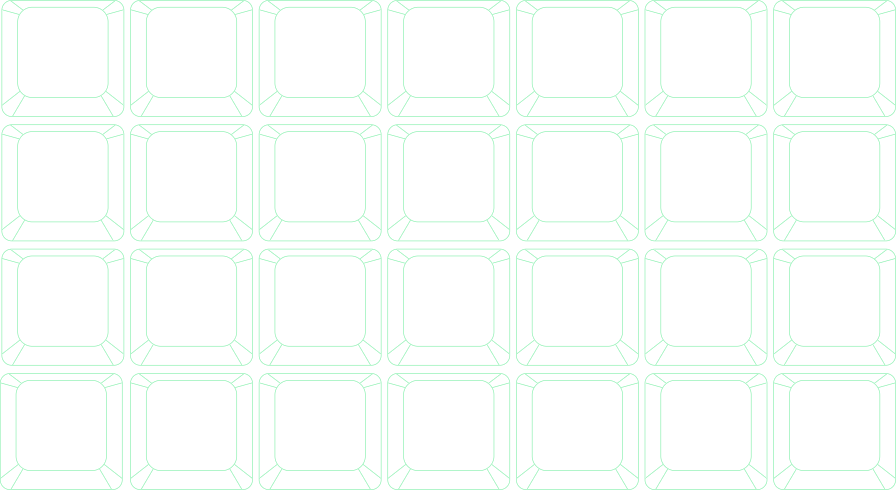
Reproduce this pattern procedurally as a Shadertoy shader.

```glsl
// A 7 by 4 grid of bevelled keycap outlines in thin mint lines on white.
// Each tile nests two rounded boxes, joined at every corner by two struts;
// one tile sits slightly to the left. Layout unit: 1/768 of the width.

float roundedBox(vec2 p, vec2 halfSize, float radius) {
    vec2 q = abs(p) - halfSize + radius;
    return length(max(q, 0.0)) + min(max(q.x, q.y), 0.0) - radius;
}

float segment(vec2 p, vec2 a, vec2 b) {
    vec2 ab = b - a;
    return length(p - a - ab * clamp(dot(p - a, ab) / dot(ab, ab), 0.0, 1.0));
}

// Distance to the nearest line of one tile, measured from its top left.
float keycap(vec2 p) {
    float outer = abs(roundedBox(p - vec2(52.3, 49.8), vec2(52.3, 49.8), 8.5));
    float inner = abs(roundedBox(p - vec2(52.3, 44.6), vec2(38.75, 38.7), 12.5));
    float d = min(outer, inner);

    // Struts, mirrored about the vertical centre line
    vec2 q = vec2(52.3 - abs(p.x - 52.3), p.y);
    d = min(d, segment(q, vec2(0.0, 8.0), vec2(15.2, 12.2)));
    d = min(d, segment(q, vec2(7.2, 0.1), vec2(18.3, 8.5)));
    d = min(d, segment(q, vec2(0.1, 90.0), vec2(15.7, 77.8)));
    d = min(d, segment(q, vec2(9.0, 99.6), vec2(19.7, 81.5)));
    return d;
}

// Share of a pixel-wide window covered by a line, kept thin at any size.
float lineCoverage(float d, float halfWidth, float pixel) {
    float high = min(d + 0.5 * pixel, halfWidth);
    float low = max(d - 0.5 * pixel, -halfWidth);
    return max(high - low, 0.0) / pixel;
}

void mainImage(out vec4 fragColor, in vec2 fragCoord) {
    float pixel = 768.0 / iResolution.x;
    vec2 p = vec2(fragCoord.x, iResolution.y - fragCoord.y) * pixel;

    // Grid cells, split halfway across the gaps between tiles
    vec2 pitch = vec2(110.25, 106.6);
    vec2 margin = vec2(1.6, 0.3);
    vec2 cell = floor((p - margin + vec2(2.8, 3.5)) / pitch);
    vec2 local = p - margin - cell * pitch;

    // The bottom left tile is nudged towards the edge
    if (cell == vec2(0.0, 3.0)) local.x += 1.4;

    float ink = lineCoverage(keycap(local), 0.28, pixel);
    vec3 mint = vec3(0.53, 0.94, 0.68);
    fragColor = vec4(mix(vec3(1.0), mint, ink), 1.0);
}
```
